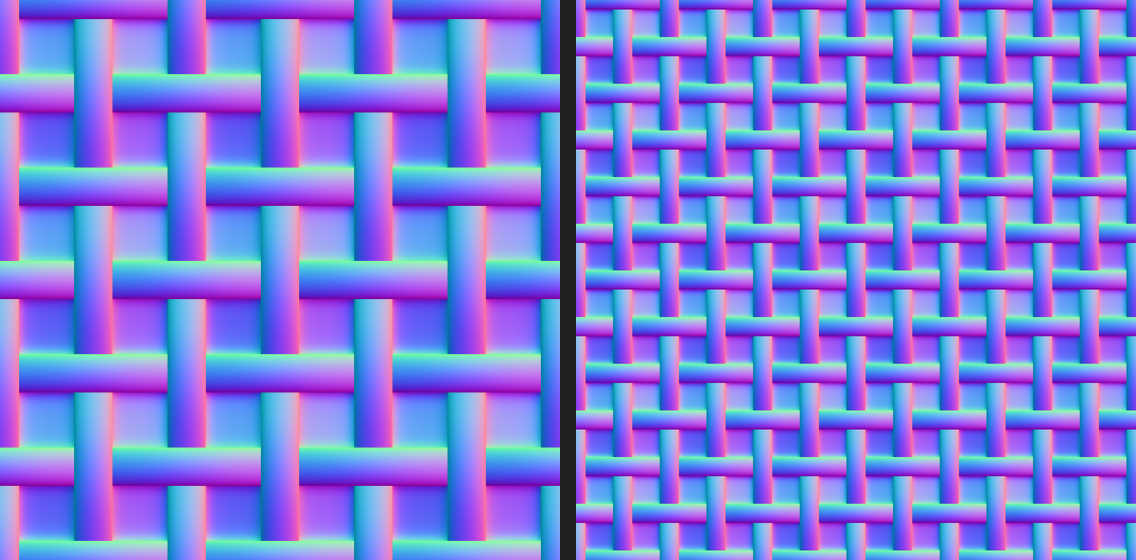
Left, the tile; right, the same tile 2 across and 2 down.
Give the GLSL for this texture map, as a WebGL 1 fragment shader.

```glsl
precision highp float;
// Tangent-space normal map of a plain-woven wire mesh, six wires each way.
// Round wires arch over every second crossing above a softly undulating base;
// surface slopes are computed analytically and packed into RGB.

uniform vec2 u_resolution;

const float PI = 3.14159265;
const float WIRES = 6.0;          // wires across and down, even so the weave wraps
const float WIRE_RADIUS = 0.205;  // in units of wire spacing
const float ARCH_SLOPE = 0.62;    // lengthwise tilt of a wire near its ends
const float BASE_WAVE = 0.27;     // tilt of the base between wires
const float BASE_BOWL = 0.28;     // broad sag within each opening
const float FILLET_SLOPE = 1.4;   // steepness of the base where it meets a wire
const float FILLET_WIDTH = 0.045; // reach of that fillet

// Slope across a round wire, from its signed centre distance.
float roundSlope(float offset) {
  float u = clamp(offset / WIRE_RADIUS, -0.992, 0.992);
  return u / sqrt(1.0 - u * u);
}

// Slope along a wire; t is 0 at the top of the arch and 1 at the next crossing.
float archSlope(float t) {
  return ARCH_SLOPE * sin(t * PI * 0.58);
}

// Coverage of a wire with an antialiased edge.
float wireMask(float offset, float pixel) {
  return 1.0 - smoothstep(-0.6 * pixel, 0.6 * pixel, abs(offset) - WIRE_RADIUS);
}

// Base slope along one axis: undulation, bowl and fillets at both wires.
float baseSlope(float x) {
  float f = fract(x);
  float nearLow = exp(-max(f - WIRE_RADIUS, 0.0) / FILLET_WIDTH);
  float nearHigh = exp(-max(1.0 - WIRE_RADIUS - f, 0.0) / FILLET_WIDTH);
  return -BASE_WAVE * sin(PI * x) + BASE_BOWL * (1.0 - 2.0 * f)
    + FILLET_SLOPE * (nearLow - nearHigh);
}

vec3 packNormal(vec2 slope) {
  return normalize(vec3(slope, 1.0)) * 0.5 + 0.5;
}

void main() {
  vec2 p = gl_FragCoord.xy / u_resolution * WIRES;
  vec2 pixel = WIRES / u_resolution;
  vec2 wire = floor(p + 0.5);
  vec2 offset = p - wire;

  // Position along each wire, measured from its nearest upper crossing.
  float alongVertical = mod(p.y - wire.x + 1.0, 2.0) - 1.0;
  float alongHorizontal = mod(p.x - wire.y, 2.0) - 1.0;

  vec3 base = packNormal(vec2(baseSlope(p.x), baseSlope(p.y)));
  vec3 vertical = packNormal(vec2(roundSlope(offset.x), archSlope(alongVertical)));
  vec3 horizontal = packNormal(vec2(archSlope(alongHorizontal), roundSlope(offset.y)));
  float verticalMask = wireMask(offset.x, pixel.x);
  float horizontalMask = wireMask(offset.y, pixel.y);

  // Alternate which wire lies on top at each crossing.
  vec3 color;
  if (mod(wire.x + wire.y, 2.0) < 0.5) {
    color = mix(mix(base, horizontal, horizontalMask), vertical, verticalMask);
  } else {
    color = mix(mix(base, vertical, verticalMask), horizontal, horizontalMask);
  }
  gl_FragColor = vec4(color, 1.0);
}
```
